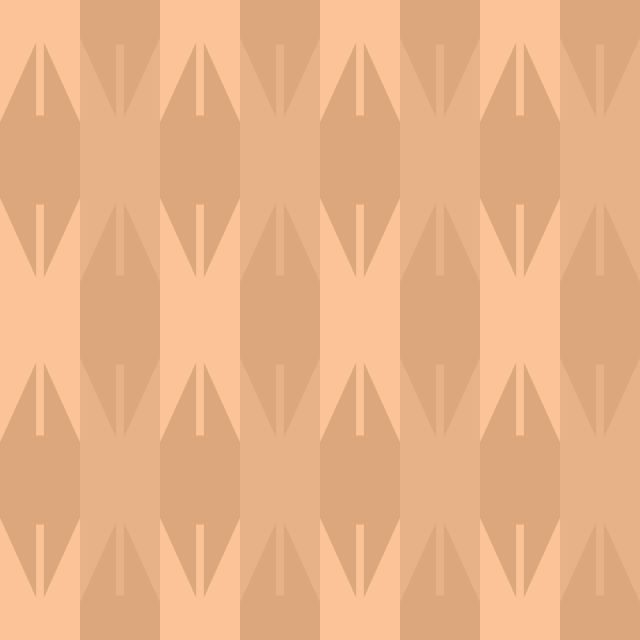
Write a three.js fragment shader that draws this pattern.

```glsl
varying vec2 vUv;

#define COLUMNS 8.0
#define LIGHT_BAND vec3(0.984, 0.765, 0.592)
#define MID_BAND vec3(0.906, 0.700, 0.530)
#define LOZENGE vec3(0.863, 0.655, 0.490)
#define SLOPE 2.21
#define PEAK 1.576
#define SLOT_HALF_WIDTH 0.0486
#define SLOT_START 0.556

// Antialiased inside of a signed distance
float coverage(float dist, float pixel) {
  return clamp(0.5 - dist / pixel, 0.0, 1.0);
}

// Elongated hexagon with a slot cut into both tips; p is the absolute offset from its centre
float slottedLozenge(vec2 p) {
  float body = (p.y + SLOPE * p.x - PEAK) / length(vec2(SLOPE, 1.0));
  float slot = max(p.x - SLOT_HALF_WIDTH, SLOT_START - p.y);
  return max(body, -slot);
}

vec3 band(vec3 ground, vec2 p, float pixel) {
  return mix(ground, LOZENGE, coverage(slottedLozenge(p), pixel));
}

void main() {
  // One unit is one column width; the motif repeats every 2 by 4 units
  vec2 grid = vUv * COLUMNS;
  float pixel = max(fwidth(grid.x), 1e-5);

  // Offsets from the nearest centre in the light columns and in the staggered mid columns
  vec2 fromLight = abs(mod(grid + vec2(0.5, 0.0), vec2(2.0, 4.0)) - vec2(1.0, 2.0));
  vec2 fromMid = vec2(1.0, 2.0) - fromLight;

  vec3 lightColumn = band(LIGHT_BAND, fromLight, pixel);
  vec3 midColumn = band(MID_BAND, fromMid, pixel);
  vec3 color = mix(midColumn, lightColumn, coverage(fromLight.x - 0.5, pixel));

  gl_FragColor = vec4(color, 1.0);
}
```
